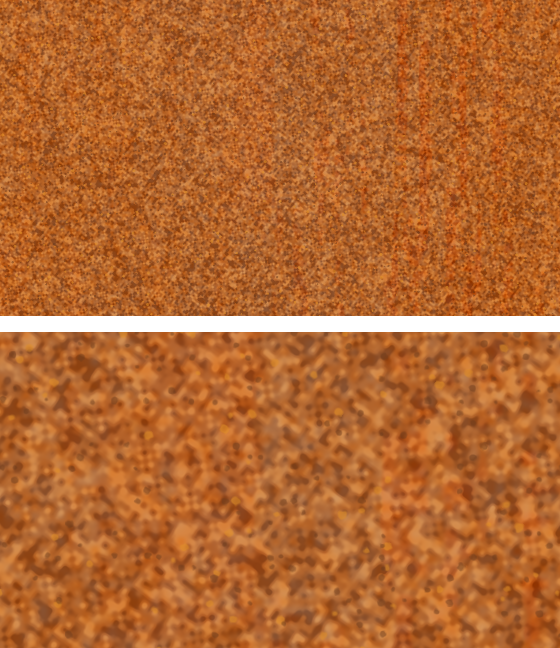
Top: the whole. Bottom: its middle third, enlarged.
Write a Shadertoy shader that draws this texture.

```glsl
// Rusted steel sheet: fine speckled grain with faint vertical weathering streaks.

float hash(vec2 p) {
    vec3 q = fract(vec3(p.xyx) * 0.1031);
    q += dot(q, q.yzx + 33.33);
    return fract((q.x + q.y) * q.z);
}

// Smooth value noise, centred on zero
float noise(vec2 p) {
    vec2 cell = floor(p), f = fract(p);
    f = f * f * (3.0 - 2.0 * f);
    float low = mix(hash(cell), hash(cell + vec2(1, 0)), f.x);
    float high = mix(hash(cell + vec2(0, 1)), hash(cell + vec2(1, 1)), f.x);
    return mix(low, high, f.y) - 0.5;
}

// Octaves of noise, each turned to hide the lattice
float cloud(vec2 p) {
    float sum = 0.0, weight = 0.6;
    for (int i = 0; i < 4; i++) {
        sum += weight * noise(p);
        p = mat2(0.8, 0.6, -0.6, 0.8) * p * 2.03 + 17.3;
        weight *= 0.55;
    }
    return sum;
}

// Irregular round spots, a share of the cells holding one each
float flecks(vec2 p, float share) {
    vec2 cell = floor(p);
    vec2 centre = 0.35 + 0.3 * vec2(hash(cell + 3.7), hash(cell + 91.2));
    float radius = mix(0.15, 0.34, hash(cell + 47.1));
    float dist = length(fract(p) - centre) + 0.15 * noise(p * 4.0);
    return step(hash(cell + 12.9), share) * (1.0 - smoothstep(radius - 0.12, radius + 0.12, dist));
}

void mainImage(out vec4 fragColor, in vec2 fragCoord) {
    vec2 uv = fragCoord / iResolution.y;
    float across = fragCoord.x / iResolution.x;
    vec2 turned = mat2(0.8, 0.6, -0.6, 0.8) * uv + 5.0;

    // Broad patches and vertical streaks
    float patches = cloud(uv * vec2(5.0, 2.5) + 40.0);
    float streaks = noise(uv * vec2(26.0, 1.6) + 8.0) + 0.6 * noise(uv * vec2(60.0, 4.0) + 71.0);

    // Fine grain in three sizes
    float grain = 1.05 * noise(turned * 155.0)
                + 0.6 * noise(uv * 82.0 + 23.0)
                + 0.3 * noise(turned * 38.0 + 61.0);
    float tone = 0.5 + grain + 0.13 * streaks + 0.2 * patches;

    // Rust from dark brown through orange to pale ochre
    vec3 rust = mix(vec3(0.55, 0.27, 0.09), vec3(0.70, 0.38, 0.15), smoothstep(0.0, 0.5, tone));
    rust = mix(rust, vec3(0.84, 0.52, 0.24), smoothstep(0.45, 1.1, tone));

    // Chalky bloom in the middle, saturated orange towards the sides
    float chalk = 0.8 * noise(uv * 110.0 + 133.0) + 0.5 * noise(turned * 50.0 + 9.0)
                + 0.25 * patches - 0.2 * streaks
                + 0.25 - 0.8 * abs(across - 0.48);
    rust += chalk * vec3(-0.02, 0.07, 0.14);

    // Reddish runs, strongest right of the centre
    float redRun = smoothstep(0.05, 0.4, streaks + 0.5 * patches + 0.6 * noise(uv * 60.0 + 211.0));
    redRun *= 0.35 + 0.65 * smoothstep(0.35, 0.1, abs(across - 0.75));
    rust += redRun * vec3(0.01, -0.045, -0.04);

    // Golden flecks and dark pits
    rust = mix(rust, vec3(0.88, 0.56, 0.16), 0.6 * flecks(turned * 70.0, 0.06));
    rust = mix(rust, vec3(0.42, 0.23, 0.11), 0.5 * flecks(uv * 85.0 + 31.0, 0.10));

    fragColor = vec4(clamp(rust, 0.0, 1.0), 1.0);
}
```
